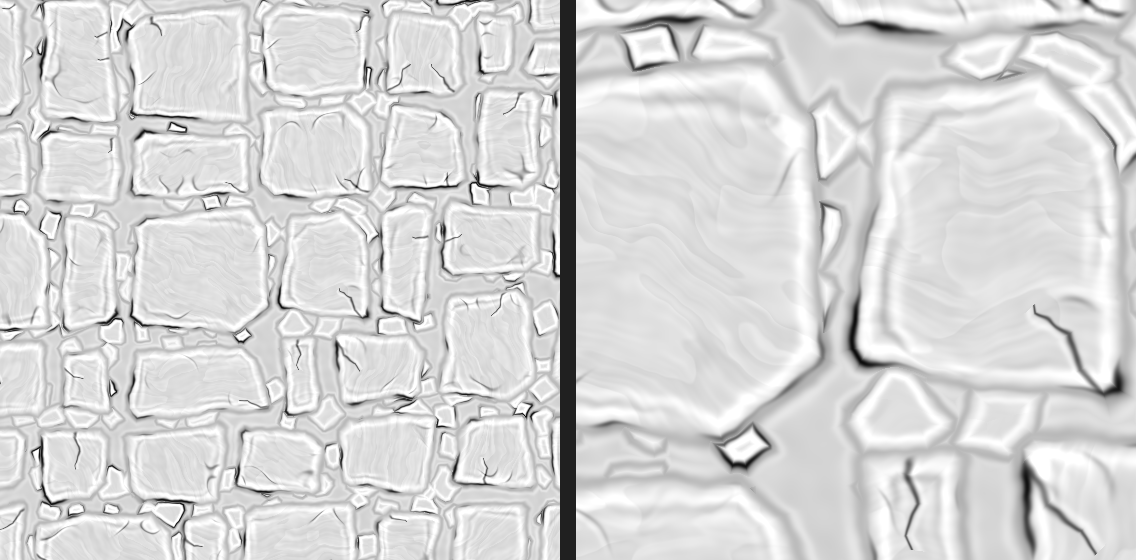
Left, the full canvas; right, a detail of the centre.
Write a three.js fragment shader that draws this texture map.

```glsl
varying vec2 vUv;

const float STONES = 5.6;
const float PEBBLES = 3.2;

struct Stone { float dist; float bevel; vec2 local; vec2 extent; float id; };

float hash(vec2 p) {
  return fract(sin(dot(p, vec2(127.1, 311.7))) * 43758.545);
}

vec2 hash2(vec2 p) {
  return vec2(hash(p), hash(p + 71.3));
}

float gradientNoise(vec2 p) {
  vec2 i = floor(p), f = fract(p);
  vec2 u = f * f * f * (f * (f * 6.0 - 15.0) + 10.0);
  vec2 e = vec2(0.0, 1.0);
  float a = dot(hash2(i) * 2.0 - 1.0, f);
  float b = dot(hash2(i + e.yx) * 2.0 - 1.0, f - e.yx);
  float c = dot(hash2(i + e.xy) * 2.0 - 1.0, f - e.xy);
  float d = dot(hash2(i + e.yy) * 2.0 - 1.0, f - e.yy);
  return mix(mix(a, b, u.x), mix(c, d, u.x), u.y);
}

vec2 noise2(vec2 p) {
  return vec2(gradientNoise(p), gradientNoise(p + 37.7));
}

vec2 rotate(vec2 p, float a) {
  return vec2(cos(a) * p.x + sin(a) * p.y, cos(a) * p.y - sin(a) * p.x);
}

float bump(float x, float center, float width) {
  float t = (x - center) / width;
  return exp(-t * t);
}

// Box with rounded corners, each cut off by its own amount
float cutBox(vec2 q, vec2 extent, float seed) {
  vec2 b = abs(q) - extent + 0.02;
  float d = length(max(b, 0.0)) + min(max(b.x, b.y), 0.0) - 0.02;
  float h = hash(sign(q) + seed * 83.0);
  float cut = (0.06 + 0.55 * h * h) * min(extent.x, extent.y);
  return max(d, (abs(q.x) + abs(q.y) - extent.x - extent.y + cut) * 0.707);
}

// Each grid cell holds one dividing line, upright or level in turn
vec2 divider(vec2 cell) {
  return cell + mix(0.18, 0.82, hash(cell + 3.0));
}

Stone stoneAt(vec2 p, vec2 v) {
  vec2 bl = divider(v - 1.0), tr = divider(v);
  vec2 br = divider(v - vec2(0.0, 1.0)), tl = divider(v - vec2(1.0, 0.0));
  bool even = mod(v.x + v.y, 2.0) < 0.5;
  vec2 lo = even ? vec2(bl.x, br.y) : vec2(tl.x, bl.y);
  vec2 hi = even ? vec2(tr.x, tl.y) : vec2(br.x, tr.y);
  float id = hash(v + 19.0);
  vec2 extent = 0.5 * (hi - lo) - 0.045 - 0.05 * hash2(v + 5.0);
  vec2 q = rotate(p - 0.5 * (lo + hi), (id - 0.5) * 0.12);
  vec2 taper = (hash2(v + 31.0) - 0.5) * 0.25;
  q *= 1.0 + abs(taper) + taper * clamp(q.yx / extent.yx, -1.0, 1.0);
  vec2 inner = rotate(q, (hash(v + 41.0) - 0.5) * 0.3);
  float bevel = cutBox(inner, extent - 0.08, id + 0.3);
  return Stone(cutBox(q, extent, id), bevel, q, extent, id);
}

Stone nearestStone(vec2 p) {
  Stone best = Stone(9.0, 9.0, vec2(0.0), vec2(1.0), 0.0);
  vec2 base = floor(p + 0.5);
  for (int j = -1; j <= 1; j++)
    for (int i = -1; i <= 1; i++) {
      Stone s = stoneAt(p, base + vec2(float(i), float(j)));
      if (s.dist < best.dist) best = s;
    }
  return best;
}

// Scattered angular chips
float pebbleDistance(vec2 p) {
  float d = 9.0;
  for (int j = -1; j <= 1; j++)
    for (int i = -1; i <= 1; i++) {
      vec2 c = floor(p) + vec2(float(i), float(j));
      float h = hash(c + 2.0);
      vec2 q = rotate(p - c - 0.25 - 0.5 * hash2(c + 11.0), h * 6.283);
      if (h < 0.75) d = min(d, cutBox(q, 0.2 + 0.28 * hash2(c + 7.0), h));
    }
  return d;
}

// Layered strokes: a sharp edge on one side, a soft fade on the other
float strokes(vec2 q, float id) {
  vec2 p = rotate(q, id * 40.0) * vec2(1.5, 4.5) + id * 91.0;
  p += 0.6 * noise2(q * 3.0 + id * 17.0);
  float s = fract(gradientNoise(p) * 3.0 + 0.7 * gradientNoise(p * 2.7));
  float layer = s * smoothstep(1.0, 0.9, s) - 0.45;
  return 0.045 * layer + 0.05 * gradientNoise(p * vec2(1.5, 4.0))
       + 0.05 * gradientNoise(p * vec2(3.0, 8.0)) + 0.03 * gradientNoise(q * 13.0);
}

// Tapered zigzag running inward from the stone's edge; x dark, y light
vec2 crack(Stone s, float seed) {
  float h = hash(vec2(s.id * 57.0, seed));
  vec2 dir = rotate(vec2(1.0, 0.0), h * 6.283);
  vec2 start = s.extent * dir / max(abs(dir.x), abs(dir.y));
  vec2 u = rotate(s.local - start, atan(-dir.y, -dir.x) + fract(h * 31.0) - 0.5);
  float len = 0.12 + 0.3 * fract(h * 13.0);
  float across = u.y + 0.08 * abs(fract(u.x * 4.0 + h) - 0.5);
  float w = 0.013 * max(1.0 - u.x / len, 0.0);
  float on = step(0.55, fract(h * 71.0)) * step(-0.03, u.x) * step(u.x, len);
  return on * vec2(bump(across, 0.02, 0.004 + w), bump(across, 0.045, 0.014));
}

void main() {
  vec2 p = vUv * STONES;
  vec2 warped = p + 0.08 * noise2(p * 2.2) + 0.03 * noise2(p * 7.0) + 0.008 * noise2(p * 19.0);
  Stone s = nearestStone(warped);
  float chip = max(pebbleDistance(warped * PEBBLES) / PEBBLES, 0.03 - s.dist) / 0.6;
  bool isChip = chip < s.dist;
  float d = min(s.dist, chip) / STONES;
  float inside = smoothstep(0.002, -0.004, d);
  float face = isChip ? 0.0 : smoothstep(-0.003, -0.012, d);

  // Faces and mortar
  float wear = gradientNoise(p * 3.1 + 8.0);
  float tone = mix(0.83 + 0.05 * gradientNoise(p * 9.0), 0.868, inside);
  tone += strokes(s.local, s.id) * (isChip ? 0.5 : 1.0) * inside;

  // Bright rims and broken dark seams
  float side = dot(clamp(s.local / s.extent, -1.0, 1.0), vec2(-0.14, -0.13));
  float seam = smoothstep(0.0, 0.45, wear + 0.4 * gradientNoise(p * 6.0) + (isChip ? 0.0 : side));
  tone += bump(d, -0.0085 + 0.004 * wear, 0.005) * (0.13 + 0.1 * wear);
  tone += bump(d, 0.011, 0.004) * (0.05 + 0.08 * gradientNoise(p * 4.0));
  tone -= bump(d, 0.004, 0.004) * (0.1 + 0.08 * seam);
  tone -= bump(d, 0.0005, 0.0013 + 0.0014 * seam) * seam * 0.7;

  // Bevel facets inside the rim
  float facet = s.bevel / STONES;
  float worn = smoothstep(-0.3, 0.35, gradientNoise(p * 2.6 + 21.0));
  tone += face * worn * (0.09 * bump(facet, -0.006, 0.004) - 0.11 * bump(facet, 0.001, 0.003));

  // Chipped ledges close to the rim
  float ledge = gradientNoise(p * 3.3 + s.id * 50.0);
  float nearRim = face * smoothstep(-0.045, -0.02, d) * smoothstep(0.0, 0.3, gradientNoise(p * 2.0));
  tone += nearRim * (0.1 * bump(ledge, 0.07, 0.04) - 0.35 * bump(ledge, 0.0, 0.025));

  // Cracks
  vec2 cracks = crack(s, 1.0) + crack(s, 2.0);
  tone += (isChip ? 0.0 : inside) * (0.08 * cracks.y - 0.5 * cracks.x);

  gl_FragColor = vec4(vec3(clamp(tone, 0.03, 1.0)), 1.0);
}
```
